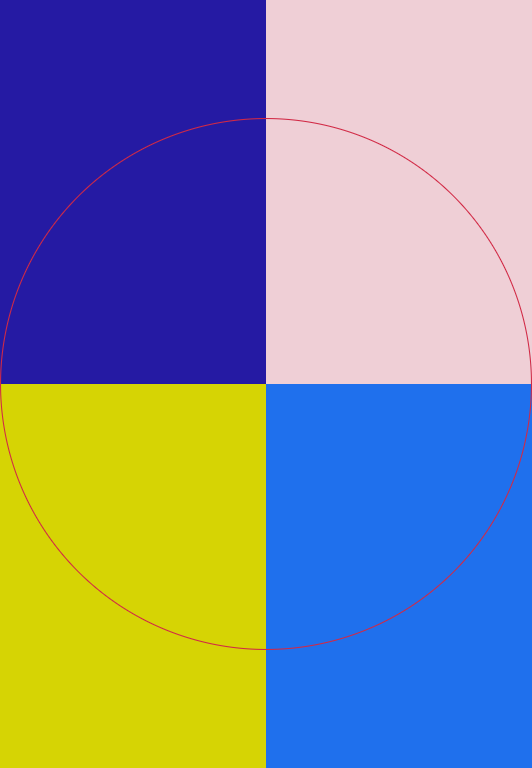
This background is drawn by a Shadertoy shader. Its source:

```glsl
// Antialiased coverage: 1 where the signed distance is negative
float coverage(float dist, float pixel) {
    return clamp(0.5 - dist / pixel, 0.0, 1.0);
}

void mainImage(out vec4 fragColor, in vec2 fragCoord) {
    // Centred coordinates, in canvas widths
    vec2 p = (fragCoord - 0.5 * iResolution.xy) / iResolution.x;
    float pixel = 1.0 / iResolution.x;

    vec3 indigo = vec3(0.145, 0.102, 0.640);
    vec3 blush = vec3(0.937, 0.812, 0.840);
    vec3 yellow = vec3(0.840, 0.830, 0.016);
    vec3 azure = vec3(0.120, 0.440, 0.930);
    vec3 crimson = vec3(0.820, 0.160, 0.270);

    // Four quadrants
    float right = coverage(-p.x, pixel);
    float top = coverage(-p.y, pixel);
    vec3 color = mix(mix(yellow, azure, right), mix(indigo, blush, right), top);

    // Thin ring spanning the canvas width
    float ring = abs(length(p) - 0.499) - 0.001;
    color = mix(color, crimson, coverage(ring, pixel));

    fragColor = vec4(color, 1.0);
}
```
